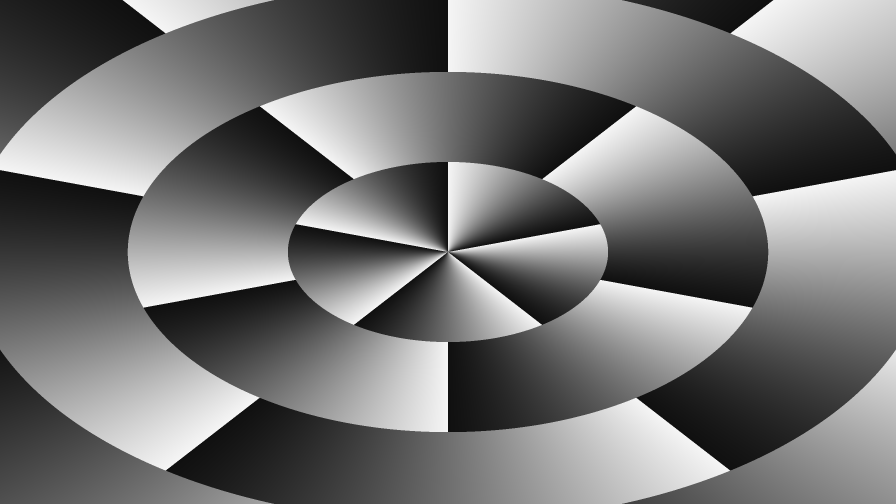
This background is drawn by a Shadertoy shader. Its source:

```glsl
const float TAU = 6.2831853;
const float SECTORS = 5.0;       // wedges in each ring
const float RING_WIDTH = 0.1787; // in canvas units, so rings follow the aspect
const float FIRST_EDGE = 0.05;   // turn at which the first wedge starts
const float DARK = 0.0615;
const float LIGHT = 0.9605;
const vec3 TONE_CURVE = vec3(0.428, 1.03, -0.458); // cubic ramp, sums to one
const int SAMPLES = 3;           // antialiasing grid per axis

// Brightness across one wedge, t from 0 to 1 counterclockwise
float wedgeTone(float t) {
    float ramp = t * (TONE_CURVE.x + t * (TONE_CURVE.y + t * TONE_CURVE.z));
    return mix(DARK, LIGHT, ramp);
}

// Concentric rings of wedges; every other ring is turned by half a wedge
float ringPattern(vec2 p) {
    float ring = floor(length(p) / RING_WIDTH);
    float turn = atan(p.y, p.x) / TAU - FIRST_EDGE;
    return wedgeTone(fract(turn * SECTORS + 0.5 * mod(ring, 2.0)));
}

void mainImage(out vec4 fragColor, in vec2 fragCoord) {
    // Average a small grid of samples to smooth every edge
    float tone = 0.0;
    for (int y = 0; y < SAMPLES; y++) {
        for (int x = 0; x < SAMPLES; x++) {
            vec2 offset = (vec2(x, y) + 0.5) / float(SAMPLES) - 0.5;
            vec2 p = (fragCoord + offset) / iResolution.xy - 0.5;
            // Keep clear of the undefined angle at the exact centre
            tone += ringPattern(p + 1e-5);
        }
    }
    tone /= float(SAMPLES * SAMPLES);
    fragColor = vec4(vec3(tone), 1.0);
}
```
